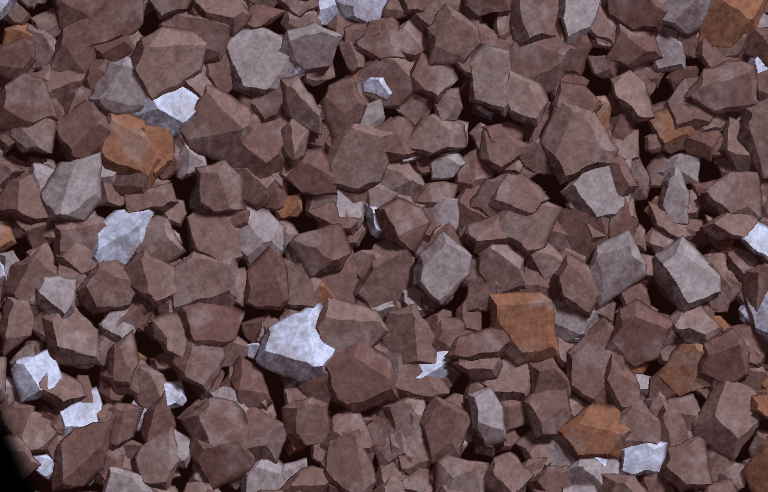
Give the GLSL for this texture, as a WebGL 1 fragment shader.

```glsl
precision highp float;
// Draws a bed of angular red-brown crushed stones with a few grey and pale blue ones.
uniform vec2 u_resolution;

#define BIG_ROWS 10.5
#define SMALL_ROWS 16.0
#define SHADOW_STEP 0.011
#define SHADOW_DEPTH 0.78
#define GRAIN 0.34
#define GAP vec3(0.09, 0.03, 0.03)
#define BROWN_DEEP vec3(0.43, 0.315, 0.305)
#define BROWN_SOFT vec3(0.53, 0.435, 0.43)
#define RUST vec3(0.55, 0.38, 0.31)
#define GREY vec3(0.59, 0.54, 0.57)
#define PALE vec3(0.76, 0.78, 0.90)
#define SUN vec3(0.40, 0.57, 0.72)

struct Surface { float height; vec2 slope; float rim; float seed; };

vec4 hash4(vec2 p) {
  vec4 q = fract(p.xyxy * vec4(0.1031, 0.1030, 0.0973, 0.1099));
  q += dot(q, q.wzxy + 33.33);
  return fract((q.xxyz + q.yzzw) * q.zywx);
}

float noise(vec2 p) {
  vec2 i = floor(p), f = fract(p);
  f = f * f * (3.0 - 2.0 * f);
  float low = mix(hash4(i).x, hash4(i + vec2(1.0, 0.0)).x, f.x);
  float high = mix(hash4(i + vec2(0.0, 1.0)).x, hash4(i + 1.0).x, f.x);
  return mix(low, high, f.y);
}

float fbm(vec2 p) {
  float sum = 0.0, amp = 0.5;
  for (int i = 0; i < 4; i++) {
    sum += amp * noise(p);
    p = mat2(1.6, 1.2, -1.2, 1.6) * p + 7.3;
    amp *= 0.55;
  }
  return sum;
}

// Each stone is a faceted solid: sloping sides cut by a tilted top; the highest one wins.
void addStones(vec2 p, float rows, float base, inout Surface s) {
  vec2 g = p * rows, cell = floor(g);
  for (int j = -1; j <= 1; j++) {
    for (int i = -1; i <= 1; i++) {
      vec2 c = cell + vec2(float(i), float(j));
      vec4 r = hash4(c + rows * 3.7);
      vec2 q = g - c - 0.13 - 0.74 * r.xy;
      if (dot(q, q) > 1.2) continue;
      vec4 r2 = hash4(c + rows * 9.1 + 51.0);
      float turn = r.z * 6.2832, ct = cos(turn), st = sin(turn);
      float stretch = mix(1.0, 1.8, r2.x * r2.x);
      mat2 m = mat2(ct, -st * stretch, st, ct * stretch);
      q = m * q;
      float size = mix(0.57, 0.92, r.w * r.w);
      float side = 9.0;
      vec2 sideSlope = vec2(0.0);
      for (int k = 0; k < 6; k++) {
        float fk = float(k);
        vec3 v = fract(r2.yzw * 7.0 + fk * vec3(0.618, 0.755, 0.381));
        float a = (fk + 0.75 * v.x) * 1.0472;
        vec2 n = vec2(cos(a), sin(a));
        float steep = mix(0.45, 2.6, v.z);
        float h = (size * mix(0.74, 1.0, v.y) - dot(q, n)) * steep;
        if (h < side) { side = h; sideSlope = -n * steep; }
      }
      if (side < 0.0) continue;
      vec2 tilt = (r2.zw - 0.5) * 0.75;
      float top = 0.34 * size + dot(tilt, q);
      float height = base + (0.45 * r2.y + min(top, side)) / rows;
      if (height > s.height) {
        vec2 slope = (top < side ? tilt : sideSlope) * m;
        s = Surface(height, slope, side, fract(r.x * 7.1 + r2.w * 5.3));
      }
    }
  }
}

Surface gravel(vec2 p) {
  Surface s = Surface(-0.015, vec2(0.0), 0.0, 0.3);
  addStones(p, SMALL_ROWS, 0.0, s);
  addStones(p, BIG_ROWS, 0.012, s);
  return s;
}

vec3 stoneTone(float seed, vec2 p) {
  vec3 tone = mix(BROWN_DEEP, BROWN_SOFT, fract(seed * 13.7));
  tone = mix(tone, RUST, step(seed, 0.06));
  tone = mix(tone, GREY, step(0.84, seed));
  tone = mix(tone, PALE, step(0.95, seed));
  float dust = smoothstep(0.52, 0.75, fbm(p * 19.0 + seed * 40.0));
  return mix(tone, GREY, 0.45 * dust);
}

vec3 shade(vec2 p) {
  float rough = fbm(p * 75.0);
  vec2 w = p + 0.007 * (vec2(noise(p * 42.0), noise(p * 42.0 + 19.0)) - 0.5);
  Surface s = gravel(w);
  // Cast shadows, traced a few steps towards the sun.
  float shadow = 0.0;
  for (int k = 1; k <= 3; k++) {
    float t = SHADOW_STEP * float(k);
    float blocker = gravel(w + normalize(SUN.xy) * t).height;
    shadow = max(shadow, smoothstep(0.0, 0.014, blocker - s.height - t));
  }
  float facing = max(dot(normalize(vec3(-s.slope, 1.0)), normalize(SUN)), 0.0);
  float light = 0.27 + 0.82 * facing + GRAIN * (rough - 0.48);
  light += 0.16 * (noise(p * 230.0) - 0.5);
  light *= (1.0 - SHADOW_DEPTH * shadow) * smoothstep(-0.06, 0.07, s.rim);
  light *= step(0.0, s.height);
  // The lower left corner falls into darkness.
  float corner = smoothstep(0.55, 1.15, p.x / 0.085 + p.y / 0.19);
  return mix(GAP, stoneTone(s.seed, p), max(light, 0.0)) * corner;
}

void main() {
  // Two diagonal samples smooth the stone edges.
  vec3 a = shade((gl_FragCoord.xy + vec2(0.25, 0.25)) / u_resolution.y);
  vec3 b = shade((gl_FragCoord.xy - vec2(0.25, 0.25)) / u_resolution.y);
  gl_FragColor = vec4(0.5 * (a + b), 1.0);
}
```
